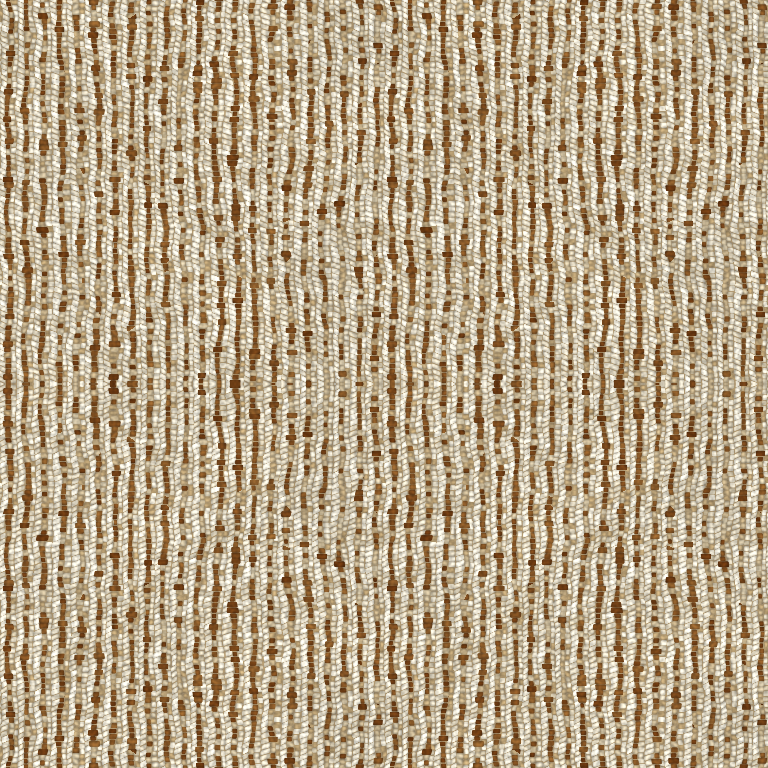
Give the GLSL for this texture, as a Shadertoy shader.

```glsl
// Woven tweed: vertical cream yarns between dashed brown threads, two mirrored repeats each way.

const vec3 CREAM  = vec3(0.95, 0.93, 0.87);
const vec3 BEIGE  = vec3(0.80, 0.75, 0.64);
const vec3 SHADOW = vec3(0.60, 0.53, 0.42);
const vec3 STRAW  = vec3(0.72, 0.62, 0.45);
const vec3 TAN    = vec3(0.57, 0.39, 0.19);
const vec3 RUST   = vec3(0.40, 0.21, 0.06);

float hash(vec2 p) {
    vec3 q = fract(p.xyx * vec3(0.1031, 0.1030, 0.0973));
    q += dot(q, q.yzx + 33.33);
    return fract((q.x + q.y) * q.z);
}

vec2 gradient(vec2 cell, vec2 period) {
    float angle = 6.28319 * hash(mod(cell, period) + 7.0);
    return vec2(cos(angle), sin(angle));
}

// Gradient noise over the unit tile, wrapping after a whole number of cells
float noise(vec2 tile, vec2 period) {
    vec2 p = tile * period, i = floor(p), f = p - i;
    vec2 w = f * f * f * (f * (f * 6.0 - 15.0) + 10.0);
    vec2 e = vec2(1.0, 0.0);
    float low  = mix(dot(gradient(i, period), f),
                     dot(gradient(i + e.xy, period), f - e.xy), w.x);
    float high = mix(dot(gradient(i + e.yx, period), f - e.yx),
                     dot(gradient(i + e.xx, period), f - e.xx), w.x);
    return mix(low, high, w.y);
}

float roundedBox(vec2 p, vec2 halfSize, float radius) {
    vec2 d = abs(p) - halfSize + radius;
    return length(max(d, 0.0)) + min(max(d.x, d.y), 0.0) - radius;
}

void mainImage(out vec4 fragColor, in vec2 fragCoord) {
    vec2 uv = fragCoord / iResolution.xy;
    vec2 tile = vec2(fract(uv.x * 2.0), abs(fract(uv.y) - 0.5) * 2.0);
    float pixel = 140.0 / iResolution.y;

    // 22 gently bending columns and 70 rows per tile; lengths are in rows
    float bend = 0.65 * noise(tile, vec2(3.0, 3.0)) + 0.22 * noise(tile, vec2(22.0, 16.0));
    float across = tile.x * 22.0 + bend;
    float column = mod(floor(across), 22.0);
    float x = fract(across) * 3.18;
    float y = tile.y * 70.0;
    float fibre = noise(tile, vec2(100.0, 110.0));
    float patchTone = noise(tile, vec2(4.0, 5.0));

    // Ground seen between the yarns
    vec3 color = mix(SHADOW, STRAW, 0.45 + fibre);

    // Strands: 0 thick cream yarn, 1 thin beige yarn, 2 dashed brown thread
    for (int s = 0; s < 3; s++) {
        float center = s == 0 ? 0.62 : s == 1 ? 2.70 : 1.72;
        float halfWidth = s == 0 ? 0.62 : s == 1 ? 0.44 : 0.48;
        float strand = column * 3.0 + float(s);
        float twist = s == 0 ? 0.45 * (x - center) : 0.0;
        float along = y + twist + hash(vec2(strand, 91.0));
        vec2 id = vec2(strand, floor(along));
        float pick = hash(id), tone = hash(id + 131.0), size = hash(id + 57.0);

        vec2 p = vec2(x - center - 0.16 * (tone - 0.5), fract(along) - 0.5);
        vec2 halfSize = vec2(halfWidth * (0.8 + 0.3 * size), 0.39 + 0.12 * tone);
        vec3 yarn;
        if (s == 0) {
            yarn = mix(BEIGE, CREAM, 0.35 + 0.75 * tone);
        } else if (s == 1) {
            yarn = pick < 0.17 ? STRAW : mix(BEIGE, CREAM, 0.9 * tone);
        } else {
            // Density of brown changes by column and by area
            float density = 0.48 + 0.32 * hash(vec2(column, 17.0)) + 0.4 * patchTone;
            bool dyed = pick < density;
            yarn = dyed ? mix(RUST, TAN, tone * 0.9) : mix(STRAW, BEIGE, tone);
            // Occasional thick slubs
            if (dyed && size > 0.88) halfSize = vec2(0.85, 0.52);
        }

        // Rounded stitch, darker toward its edges
        float d = roundedBox(p, halfSize, 0.22);
        vec2 edge = p / halfSize;
        yarn *= 1.06 - 0.17 * dot(edge, edge) + 0.32 * fibre;
        color = mix(color, yarn, smoothstep(0.5 * pixel, -0.5 * pixel, d));
    }

    color *= 1.0 + 0.07 * patchTone;
    fragColor = vec4(clamp(color, 0.0, 1.0), 1.0);
}
```
